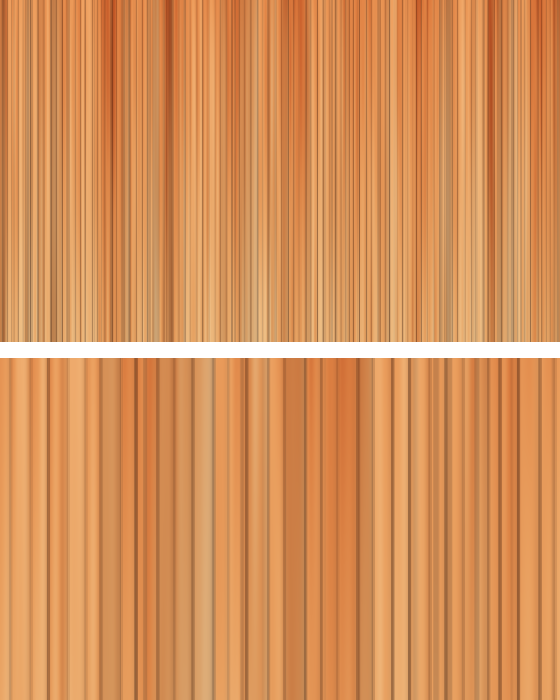
Top, the full canvas; bottom, a detail of the centre.
Write a Shadertoy shader that draws this texture.

```glsl
// Upright strips of warm orange wood with fine grain, redder at the top and paler at the bottom.

#define STRIPS 92.0        // narrow strips across the canvas
#define JITTER 0.5         // irregularity of the strip edges
#define BANDS 9.0          // broad red bands across the canvas
#define BAND_DEPTH 0.38    // how far the bands pull towards red
#define STRIP_CONTRAST 0.26
#define GRAIN 270.0        // fine fibres across the canvas
#define GRAIN_CONTRAST 0.62
#define FADE 0.24          // tone change from bottom to top
#define DULLNESS 0.5       // strength of the duller strips
#define GROOVE_WIDTH 0.0010
#define GROOVE_DEPTH 0.66

const vec3 RED_WOOD    = vec3(0.74, 0.34, 0.15);
const vec3 ORANGE_WOOD = vec3(0.85, 0.51, 0.27);
const vec3 HONEY_WOOD  = vec3(0.90, 0.62, 0.37);
const vec3 PALE_WOOD   = vec3(0.93, 0.72, 0.49);
const vec3 SHADE_TINT  = vec3(0.83, 0.84, 0.87);
const vec3 GROOVE_TINT = vec3(0.48, 0.43, 0.42);

float hash(float n) {
    return fract(sin(n * 12.9898 + 4.1) * 43758.5453);
}

float hash2(vec2 p) {
    return fract(sin(dot(p, vec2(12.9898, 78.233))) * 43758.5453);
}

float noise(vec2 p) {
    vec2 i = floor(p), f = fract(p);
    f = f * f * (3.0 - 2.0 * f);
    float low = mix(hash2(i), hash2(i + vec2(1, 0)), f.x);
    float high = mix(hash2(i + vec2(0, 1)), hash2(i + vec2(1, 1)), f.x);
    return mix(low, high, f.y);
}

// Position of the left edge of a strip, in strip units
float stripEdge(float id) {
    return id + JITTER * hash(id + 7.0);
}

// Dark line at an edge; its strength differs from edge to edge
float groove(float p, float id, float y, float pixel) {
    float d = abs(p - stripEdge(id)) / STRIPS;
    float line = 1.0 - smoothstep(GROOVE_WIDTH - 0.5 * pixel, GROOVE_WIDTH + 0.5 * pixel, d);
    float strength = mix(0.25, 1.0, pow(hash(id + 31.0), 1.6));
    return line * strength * mix(1.0, 0.75, y);
}

// Four-stop wood palette, red at 0 and pale at 1
vec3 woodColor(float tone) {
    float t = clamp(tone, 0.0, 1.0) * 3.0;
    vec3 c = mix(RED_WOOD, ORANGE_WOOD, clamp(t, 0.0, 1.0));
    c = mix(c, HONEY_WOOD, clamp(t - 1.0, 0.0, 1.0));
    return mix(c, PALE_WOOD, clamp(t - 2.0, 0.0, 1.0));
}

void mainImage(out vec4 fragColor, in vec2 fragCoord) {
    vec2 uv = fragCoord / iResolution.xy;
    float pixel = 1.0 / iResolution.x;

    // Find the strip under this point
    float p = uv.x * STRIPS;
    float id = floor(p);
    if (p < stripEdge(id)) id -= 1.0;
    float left = stripEdge(id);
    float across = (p - left) / (stripEdge(id + 1.0) - left);

    // Broad bands, loosely repeated, and long fibres that drift along the height
    float wave = 0.5 + 0.5 * cos(6.2832 * (uv.x * BANDS + 0.35 * noise(vec2(uv.x * 7.0, 3.0))));
    float band = mix(wave, noise(vec2(uv.x * BANDS * 4.0, 9.0)), 0.5);
    float fibre = noise(vec2(uv.x * GRAIN, uv.y * 1.5));
    float streak = noise(vec2(uv.x * GRAIN * 0.6 + 50.0, uv.y * 2.5));

    // Combine into one tone
    float tone = 0.73 + STRIP_CONTRAST * (hash(id) - 0.5);
    tone -= BAND_DEPTH * smoothstep(0.42, 0.85, band) * mix(0.8, 1.1, uv.y);
    tone += GRAIN_CONTRAST * (0.6 * fibre + 0.4 * streak - 0.5);
    tone -= FADE * (uv.y - 0.5);
    vec3 color = woodColor(tone);

    // Duller strips, soft rounding at their right sides, and thin darker threads
    float dull = DULLNESS * smoothstep(0.6, 0.9, hash(id + 91.0));
    float rounding = 0.4 * smoothstep(0.6, 1.0, across);
    float thread = 0.85 * smoothstep(0.62, 0.88, noise(vec2(uv.x * GRAIN * 0.9 + 17.0, 5.0)));
    color *= mix(vec3(1), SHADE_TINT, min(dull + rounding + thread, 1.2));

    // More vivid at the top, softer below
    color *= mix(vec3(1.0, 1.03, 1.05), vec3(1.03, 0.98, 0.95), uv.y);

    // Grooves on both sides of the strip
    float line = max(groove(p, id, uv.y, pixel), groove(p, id + 1.0, uv.y, pixel));
    color *= mix(vec3(1), GROOVE_TINT, GROOVE_DEPTH * line);

    fragColor = vec4(clamp(color, 0.0, 1.0), 1.0);
}
```
